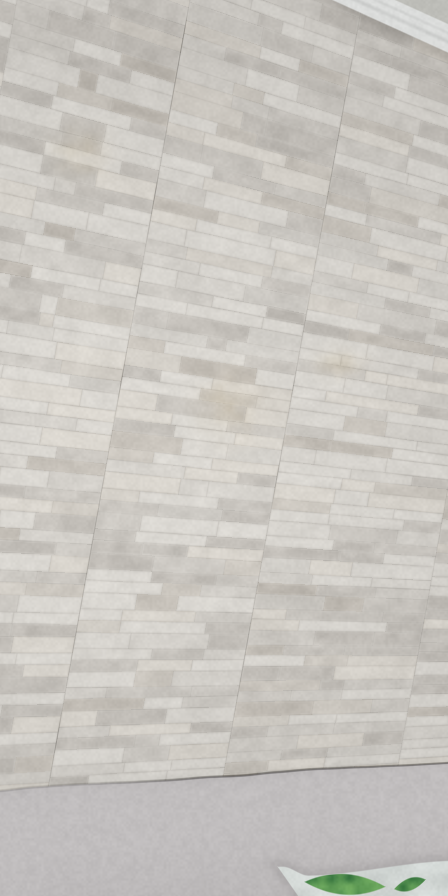
Write a Shadertoy shader that draws this texture.

```glsl
// Wall of pale split-stone strips seen at an angle, above plain plaster, with a cornice and a leafy pillow
float hash(vec2 p) {
    vec3 q = fract(p.xyx * 0.1031);
    q += dot(q, q.yzx + 33.33);
    return fract((q.x + q.y) * q.z);
}

float noise(vec2 p) {
    vec2 i = floor(p), f = fract(p);
    f = f * f * (3.0 - 2.0 * f);
    return mix(mix(hash(i), hash(i + vec2(1, 0)), f.x),
               mix(hash(i + vec2(0, 1)), hash(i + vec2(1, 1)), f.x), f.y);
}

// Strip joint position: jittered inside a panel, straight on every third (panel seam)
float joint(float n, float row) {
    return n + (mod(n, 3.0) < 0.5 ? 0.0 : 0.84 * (hash(vec2(n + 40.0, row + 9.0)) - 0.5));
}

// Soft spot, 1 at its centre
float spot(vec2 p, vec2 centre, vec2 size) {
    vec2 d = (p - centre) / size;
    return exp(-dot(d, d));
}

// Leaf: pointed lens tilted by a slope
float leaf(vec2 p, vec2 centre, vec2 size, float slope, float px) {
    vec2 d = p - centre;
    d.y -= slope * d.x;
    float halfWidth = size.y * (1.0 - d.x * d.x / (size.x * size.x));
    return smoothstep(px, -px, abs(d.y) - halfWidth);
}

vec3 stoneWall(vec2 p, float level, float px) {
    // Panels lean left going down; rows grow denser towards the floor
    float u = (p.x + 0.18 * p.y - 0.424) / 0.386;
    float panel = floor(u);
    float v = 28.4 * level * (1.0 + 0.1 * level) + 0.37 * panel;
    float density = 28.4 * (1.0 + 0.2 * level) * 4.094 / (4.594 - p.x);
    density *= 1.0 + 0.25 * cos(2.1 * v);
    v += 0.12 * sin(2.1 * v);
    float row = floor(v), w = 3.0 * u;
    float n = floor(w + 0.5), b = joint(n, row);
    vec2 id = vec2(w < b ? n - 1.0 : n, row) + 60.0;
    float rowGap = (0.5 - abs(fract(v) - 0.5)) / density;
    float endGap = abs(w - b) * 0.1287;

    // Tone of each strip, blurring into its neighbours at the edges
    float light = smoothstep(0.0, 0.8, hash(id));
    float mottle = noise(vec2(w * 4.0, v * 1.3)) - 0.5;
    light = mix(0.5, light, smoothstep(-0.003, 0.006, min(rowGap, endGap)));
    vec3 col = mix(vec3(0.768, 0.752, 0.728), vec3(0.862, 0.851, 0.829), light);
    col += mottle * mix(0.065, 0.03, light);
    col -= vec3(0.0, 0.005, 0.012) * step(0.75, hash(id + 17.0));
    col -= 0.03 * step(0.9, hash(id + 31.0)) * smoothstep(0.0, 0.005, min(rowGap, endGap));

    // Faint joints between strips, uneven in strength
    float wear = noise(vec2(w * 1.7, row * 3.1));
    float aa = max(px, 0.0026);
    col -= (0.008 + 0.06 * wear * wear) * smoothstep(aa * 1.2, 0.0, rowGap);
    col -= 0.025 * smoothstep(aa, 0.0, endGap);

    // Panel seams, broken, and fading to the sides
    float line = floor(u + 0.5);
    float seam = abs(u - line) * 0.386;
    float broken = pow(noise(vec2(line * 5.0, p.y * 14.0)), 2.0);
    col -= (0.02 + 0.14 * broken) * (line == 0.0 ? 1.0 : line == 1.0 ? 0.65 : 0.2)
         * smoothstep(aa, 0.0, seam);

    // Warm stains
    float stain = spot(p, vec2(0.18, 0.34), vec2(0.06, 0.05))
                + spot(p, vec2(0.51, 0.91), vec2(0.06, 0.07))
                + spot(p, vec2(0.76, 0.81), vec2(0.05, 0.03));
    col -= vec3(0.005, 0.018, 0.045) * stain * (0.4 + 0.8 * noise(p * 45.0));

    // Brightest left of the middle, dimmer at top and right
    col *= 0.92 + 0.085 * spot(p, vec2(0.3, 1.0), vec2(0.9, 0.85));
    return col;
}

void mainImage(out vec4 fragColor, in vec2 fragCoord) {
    // Width is 1, y runs down from the top edge
    float px = 1.0 / iResolution.x;
    vec2 p = vec2(fragCoord.x, iResolution.y - fragCoord.y) * px;
    // Height of the row through p where it crosses mid-width; rows meet far right
    float level = 1.474 + (p.y - 1.474) * 4.094 / (4.594 - p.x);
    vec3 col = stoneWall(p, level, px);

    // Plaster below a wavering dark edge
    float base = level - 1.732 - 0.006 * (noise(vec2(p.x * 13.0, 3.0)) - 0.5);
    vec3 plaster = vec3(0.755, 0.743, 0.745) - 0.025 * smoothstep(0.1, 0.3, base)
                 + 0.012 * (noise(p * 60.0) - 0.5);
    col = mix(col, plaster, smoothstep(-px, px, base));
    col -= 0.03 * exp(-abs(base) * 90.0);
    col -= mix(0.1, 0.27, smoothstep(0.15, 0.5, p.x)) * smoothstep(0.0045, 0.0005, abs(base));

    // Cornice with ridges, then ceiling
    float rise = (0.455 * (p.x - 0.742) - p.y) * 0.91;
    vec3 cornice = vec3(0.86, 0.865, 0.86) - 0.06 * smoothstep(0.008, 0.0, abs(rise - 0.022))
                 - 0.04 * smoothstep(0.006, 0.0, abs(rise - 0.04));
    cornice = mix(cornice, vec3(0.74, 0.74, 0.72), smoothstep(-px, px, rise - 0.058));
    col -= 0.06 * smoothstep(-0.025, 0.0, rise);
    col = mix(col, cornice, smoothstep(-px, px, rise));

    // Pillow corner with green leaves
    float top = 1.935 - 0.035 * (p.x - 0.62) + 0.022 * smoothstep(0.63, 0.69, p.x) * smoothstep(1.0, 0.7, p.x);
    float pillow = max(top - p.y, 0.62 + 0.7 * (p.y - 1.935) - p.x);
    vec3 cloth = vec3(0.85, 0.87, 0.86) - 0.07 * noise(p * vec2(18, 30));
    float leaves = max(leaf(p, vec2(0.77, 1.974), vec2(0.09, 0.023), 0.06, px),
                       leaf(p, vec2(0.915, 1.974), vec2(0.035, 0.014), -0.3, px));
    cloth = mix(cloth, mix(vec3(0.22, 0.46, 0.25), vec3(0.45, 0.68, 0.38), noise(p * 50.0)), leaves);
    col -= 0.05 * smoothstep(0.03, 0.0, pillow);
    col = mix(col, cloth, smoothstep(px, -px, pillow));

    // Fine grain over everything
    col += 0.026 * (noise(p * 190.0) - 0.5) + 0.018 * (noise(p * 95.0 + 7.0) - 0.5);
    fragColor = vec4(clamp(col, 0.0, 1.0), 1.0);
}
```
